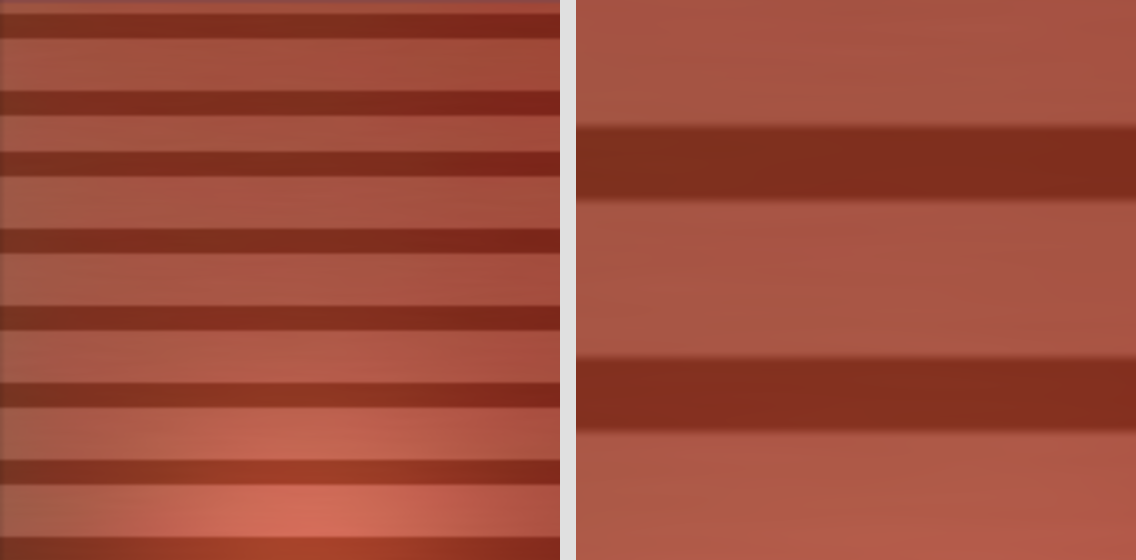
Left: the whole. Right: its middle third, enlarged.
This texture is drawn by a Shadertoy shader. Its source:

```glsl
// Red louvred shutter: eight dark horizontal grooves between paler slats.
// Grooves come from a folded height; the gap below the top two is shortened.
// A warm glow at the bottom, a greyer left side and faint streaks vary the tone.

vec2 hashGradient(vec2 cell) {
    vec2 h = vec2(dot(cell, vec2(127.1, 311.7)), dot(cell, vec2(269.5, 183.3)));
    return 2.0 * fract(sin(h) * 43758.5) - 1.0;
}

float gradientNoise(vec2 p) {
    vec2 i = floor(p), f = fract(p);
    vec2 u = f * f * f * (f * (f * 6.0 - 15.0) + 10.0);
    float a = dot(hashGradient(i), f);
    float b = dot(hashGradient(i + vec2(1, 0)), f - vec2(1, 0));
    float c = dot(hashGradient(i + vec2(0, 1)), f - vec2(0, 1));
    float d = dot(hashGradient(i + vec2(1, 1)), f - vec2(1, 1));
    return mix(mix(a, b, u.x), mix(c, d, u.x), u.y);
}

// 1 inside a groove, 0 on a slat, with soft edges
float grooveMask(float y, float softness) {
    float folded = y + 0.029 * step(0.762, y);
    float period = 0.1376;
    float fromCentre = abs(fract((folded - 0.019) / period + 0.5) - 0.5) * period;
    return 1.0 - smoothstep(0.0222 - softness, 0.0222 + softness, fromCentre);
}

void mainImage(out vec4 fragColor, in vec2 fragCoord) {
    vec2 uv = fragCoord / iResolution.xy;

    // Light and tint over the whole shutter
    float glow = exp(-8.0 * pow(abs(uv.x - 0.54), 2.0) - 10.0 * uv.y * uv.y);
    float greySide = exp(-uv.x * 7.0) * mix(0.85, 0.45, uv.y);
    float redSide = smoothstep(0.55, 1.0, uv.x);

    vec3 slat = mix(vec3(0.645, 0.325, 0.26), vec3(0.84, 0.435, 0.355), glow);
    slat -= vec3(0.015, 0.02, 0.025) * smoothstep(0.6, 1.0, uv.y);
    slat = mix(slat, vec3(0.60, 0.365, 0.29), greySide);
    slat -= vec3(0.005, 0.025, 0.02) * redSide;

    vec3 groove = mix(vec3(0.495, 0.18, 0.115), vec3(0.66, 0.265, 0.165), glow);
    groove = mix(groove, vec3(0.45, 0.215, 0.14), greySide);
    groove -= vec3(0.012, 0.03, 0.015) * redSide;

    vec3 color = mix(slat, groove, grooveMask(uv.y, max(0.0045, 0.75 / iResolution.y)));

    // Faint wear: broad pinkish patches and fine horizontal streaks
    float patches = gradientNoise(uv * vec2(5.0, 13.0) + 3.0);
    float streaks = gradientNoise(uv * vec2(9.0, 90.0));
    color += vec3(0.012, -0.012, 0.004) * patches + 0.009 * streaks;

    // Dulled top and left borders
    color = mix(color, vec3(0.52, 0.28, 0.28), 0.8 * smoothstep(0.990, 0.999, uv.y));
    color *= 1.0 - 0.1 * (1.0 - smoothstep(0.0, 0.012, uv.x));

    fragColor = vec4(color, 1.0);
}
```
